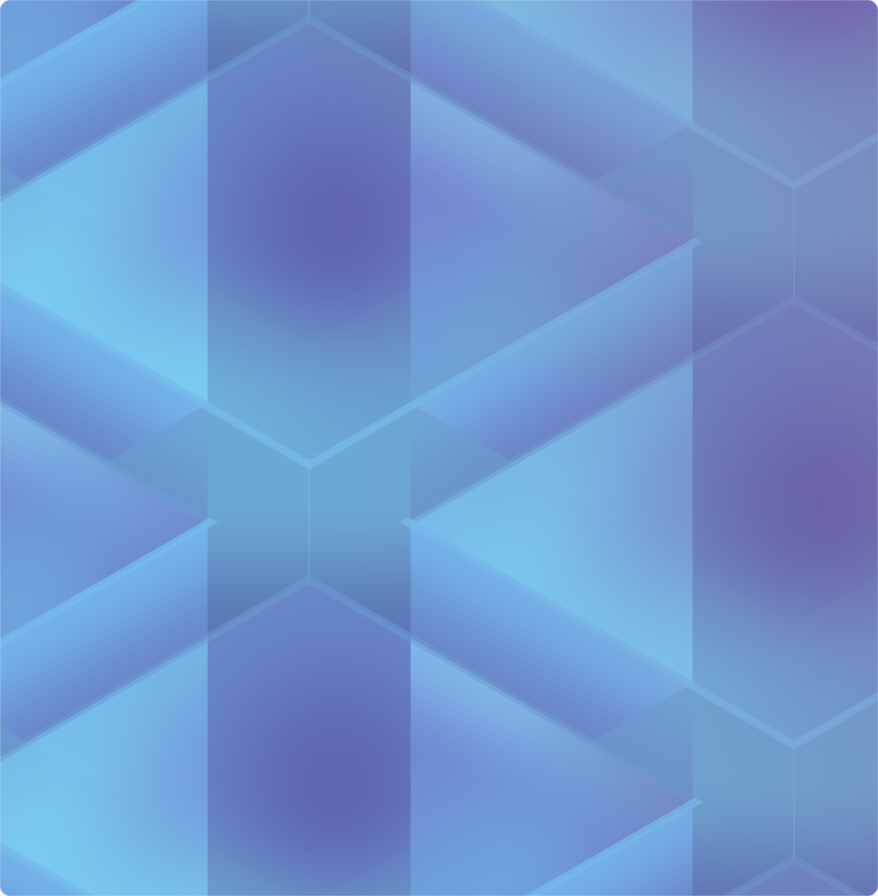
A Shadertoy shader for this background:

```glsl
const float PERIOD = 0.625;   // lattice step along both diagonal axes
const float HALF_TOP = 0.2487; // half extent of a top face along them
const float COLUMN = 0.5413;  // spacing of the box columns

// Diagonal lattice axes back to upright offsets, y pointing down
vec2 upright(vec2 d) {
    return vec2(0.866 * (d.x - d.y), 0.5 * (d.x + d.y));
}

// Glassy upper face of a box
vec3 topFace(vec2 d, float strip) {
    vec2 q = upright(d);
    float inner = smoothstep(-0.32, -0.09, q.x) * (1.0 - smoothstep(-0.02, 0.17, q.y));
    vec3 left = mix(vec3(0.48, 0.80, 0.95), vec3(0.45, 0.62, 0.86), inner);
    left = mix(left, vec3(0.46, 0.73, 0.91), 0.7 * (1.0 - smoothstep(-0.25, -0.12, d.x)));

    vec3 right = mix(vec3(0.44, 0.54, 0.82), vec3(0.42, 0.48, 0.76), smoothstep(0.18, 0.38, q.x));
    float nearTip = smoothstep(0.2, 0.43, q.x);
    right = mix(right, vec3(0.50, 0.71, 0.91), (1.0 - smoothstep(-0.25, -0.12, d.y)) * (1.0 - 0.7 * nearTip));
    right = mix(right, vec3(0.43, 0.64, 0.86), smoothstep(0.0, 0.23, d.x) * (1.0 - nearTip));
    vec3 color = mix(left, right, smoothstep(-0.113, 0.113, q.x));

    // Shaded vertical strip with a deep violet core
    vec3 core = mix(vec3(0.41, 0.55, 0.79), vec3(0.41, 0.66, 0.83), smoothstep(-0.05, 0.2, q.y));
    vec2 s = (q - vec2(0.03, -0.02)) / vec2(0.14, 0.15);
    core = mix(core, vec3(0.37, 0.39, 0.68), 0.95 * exp(-dot(s, s)));
    color = mix(color, core, strip * (1.0 - 0.3 * smoothstep(0.0, 0.2, q.y)));

    // Faint far edges seen through the glass
    float far = smoothstep(0.113, 0.116, max(d.x, d.y));
    return mix(color, vec3(0.42, 0.65, 0.83), 0.07 * far);
}

// Side walls and the recess between neighbouring boxes
vec3 sideFace(vec2 d, float strip, float px) {
    vec2 q = upright(d);
    float depth = max(d.x, d.y) - HALF_TOP;
    vec3 wall = mix(vec3(0.45, 0.70, 0.91), vec3(0.41, 0.53, 0.79), smoothstep(0.0, 0.135, depth));
    wall = mix(wall, vec3(0.41, 0.63, 0.81), 0.6 * smoothstep(-px, px, min(d.x, d.y) - 0.1146));

    float drop = q.y + 0.5 * PERIOD * step(0.5 * COLUMN, abs(q.x));
    vec3 recess = mix(vec3(0.42, 0.66, 0.83), vec3(0.36, 0.46, 0.71), smoothstep(0.28, 0.45, drop));
    vec3 color = mix(wall, recess, strip);
    float seam = 1.0 - smoothstep(0.0005, 0.0005 + px, abs(q.x));
    return mix(color, vec3(0.50, 0.74, 0.91), 0.3 * seam);
}

void mainImage(out vec4 fragColor, in vec2 fragCoord) {
    float px = 1.0 / iResolution.y;
    vec2 p = fragCoord * px;
    vec2 q = vec2(p.x - 0.345, 1.0 - p.y - 0.2702);

    // Repeat along the two diagonals
    vec2 axes = vec2(q.y + 0.57735 * q.x, q.y - 0.57735 * q.x);
    vec2 d = mod(axes + 0.26, PERIOD) - 0.26;
    vec2 gap = mod(axes + 0.2435, PERIOD) - 0.2435;
    float fromColumn = abs(mod(q.x + 0.5 * COLUMN, COLUMN) - 0.5 * COLUMN);
    float strip = 1.0 - smoothstep(-px, px, fromColumn - 0.1133);

    float extent = max(abs(d.x), abs(d.y));
    float top = 1.0 - smoothstep(-px, px, extent - HALF_TOP);
    vec3 color = mix(sideFace(gap, strip, px), topFace(d, strip), top);

    // Bevelled rim: bright in front, dim and translucent behind
    float rim = smoothstep(-px, px, extent - 0.2435) * (1.0 - smoothstep(-px, px, extent - 0.2539));
    float front = step(HALF_TOP - 0.0055, max(d.x, d.y));
    vec3 rimColor = mix(vec3(0.42, 0.61, 0.82), vec3(0.46, 0.73, 0.92), front);
    color = mix(color, rimColor, rim * mix(0.55, 0.8, front));

    // Magenta glow growing toward the upper right
    float glow = smoothstep(0.5, 1.6, p.x + 0.4 * p.y);
    color = mix(color, vec3(0.56, 0.38, 0.63), 0.45 * glow);

    // Rounded canvas corners
    vec2 halfSize = 0.5 * iResolution.xy * px;
    vec2 corner = max(abs(p - halfSize) - halfSize + 0.012, 0.0);
    color = mix(color, vec3(0.97), smoothstep(-px, px, length(corner) - 0.012));
    fragColor = vec4(color, 1.0);
}
```
